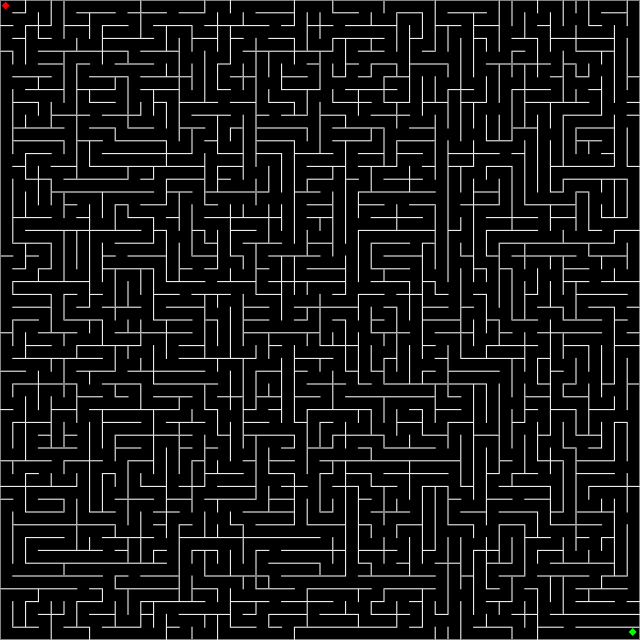
A WebGL 2 fragment shader for this pattern:

```glsl
#version 300 es
precision highp float;
// Draws a square maze of thin white walls on black, with a red start and a green goal.

uniform vec2 u_resolution;
out vec4 fragColor;

const float CELLS = 50.0;            // corridors along each side
const float WALL_WIDTH = 0.00162;    // in canvas units
const float MARK_RADIUS = 0.0062;
const float STRAIGHTNESS = 0.5;      // reward for continuing a wall
const float JITTER = 1.3;            // randomness of the fitted walls
const float SEED = 17.0;
const vec2 START = vec2(0.0088, 0.9912);
const vec2 GOAL = vec2(0.9885, 0.0125);
const vec3 WALL_COLOR = vec3(1.0);
const vec3 START_COLOR = vec3(1.0, 0.0, 0.0);
const vec3 GOAL_COLOR = vec3(0.0, 1.0, 0.0);

float hash(vec2 p, float salt) {
    vec3 q = fract(vec3(p.xyx + salt * 3.7 + SEED) * vec3(0.1031, 0.1030, 0.0973));
    q += dot(q, q.yzx + 33.33);
    return fract((q.x + q.y) * q.z);
}

// Unit step east, north, west or south
vec2 compass(int k) {
    float along = k < 2 ? 1.0 : -1.0;
    return k % 2 == 0 ? vec2(along, 0.0) : vec2(0.0, along);
}

bool isInside(vec2 v) {
    return all(greaterThan(v, vec2(0.5))) && all(lessThan(v, vec2(CELLS - 0.5)));
}

// Even grid points send a wall in a random direction
vec2 randomWall(vec2 v) {
    if (!isInside(v)) return vec2(0.0);
    return compass(int(4.0 * hash(v, 0.0)));
}

// Walls already around the cell that lies on one side of a step
float crowding(vec2 v, vec2 ahead, vec2 dir, vec2 side) {
    vec2 beside = randomWall(v + side);
    return float(ahead == side) + float(beside == -side || beside == dir);
}

// Odd grid points choose the least crowded free direction
vec2 fittedWall(vec2 v) {
    vec2 choice = vec2(0.0);
    float best = 1e6;
    for (int k = 0; k < 4; k++) {
        vec2 dir = compass(k);
        vec2 side = vec2(-dir.y, dir.x);
        vec2 ahead = randomWall(v + dir);
        if (ahead == -dir) continue;
        float left = crowding(v, ahead, dir, side);
        float right = crowding(v, ahead, dir, -side);
        float straight = float(ahead == dir) + float(randomWall(v - dir) == dir);
        float cost = left * left + right * right
                   - STRAIGHTNESS * straight + JITTER * hash(v, float(k + 1));
        if (cost < best) {
            best = cost;
            choice = dir;
        }
    }
    return choice;
}

vec2 wallFrom(vec2 v) {
    if (!isInside(v)) return vec2(0.0);
    return mod(v.x + v.y, 2.0) < 0.5 ? randomWall(v) : fittedWall(v);
}

// Share of a pixel covered by a wall at the given distance
float wallCoverage(float dist, float pixel) {
    float overlap = 0.5 * (WALL_WIDTH + pixel) - dist;
    return clamp(min(overlap, WALL_WIDTH) / pixel, 0.0, 1.0);
}

// Walls that meet at the nearest grid point
float mazeWalls(vec2 uv, float pixel) {
    vec2 v = floor(uv * CELLS + 0.5);
    vec2 offset = uv - v / CELLS;
    float reach = 0.5 * (WALL_WIDTH + pixel);
    if (min(abs(offset.x), abs(offset.y)) > reach) return 0.0;

    vec2 own = wallFrom(v);
    float cover = 0.0;
    for (int k = 0; k < 4; k++) {
        vec2 dir = compass(k);
        float along = dot(offset, dir);
        float across = abs(dot(offset, vec2(-dir.y, dir.x)));
        if (along < -reach || across > reach) continue;
        if (own == dir || wallFrom(v + dir) == -dir) {
            float cap = clamp((along + reach) / pixel, 0.0, 1.0);
            cover = max(cover, cap * wallCoverage(across, pixel));
        }
    }
    return cover;
}

float diamond(vec2 p, float pixel) {
    float dist = (abs(p.x) + abs(p.y) - MARK_RADIUS) * 0.7071;
    return 1.0 - smoothstep(-0.6 * pixel, 0.6 * pixel, dist);
}

void main() {
    vec2 uv = gl_FragCoord.xy / u_resolution;
    float pixel = 1.0 / min(u_resolution.x, u_resolution.y);

    vec2 edge = min(uv, 1.0 - uv);
    float frame = wallCoverage(min(edge.x, edge.y), pixel);
    vec3 color = WALL_COLOR * max(frame, mazeWalls(uv, pixel));

    color = mix(color, START_COLOR, diamond(uv - START, pixel));
    color = mix(color, GOAL_COLOR, diamond(uv - GOAL, pixel));
    fragColor = vec4(color, 1.0);
}
```
